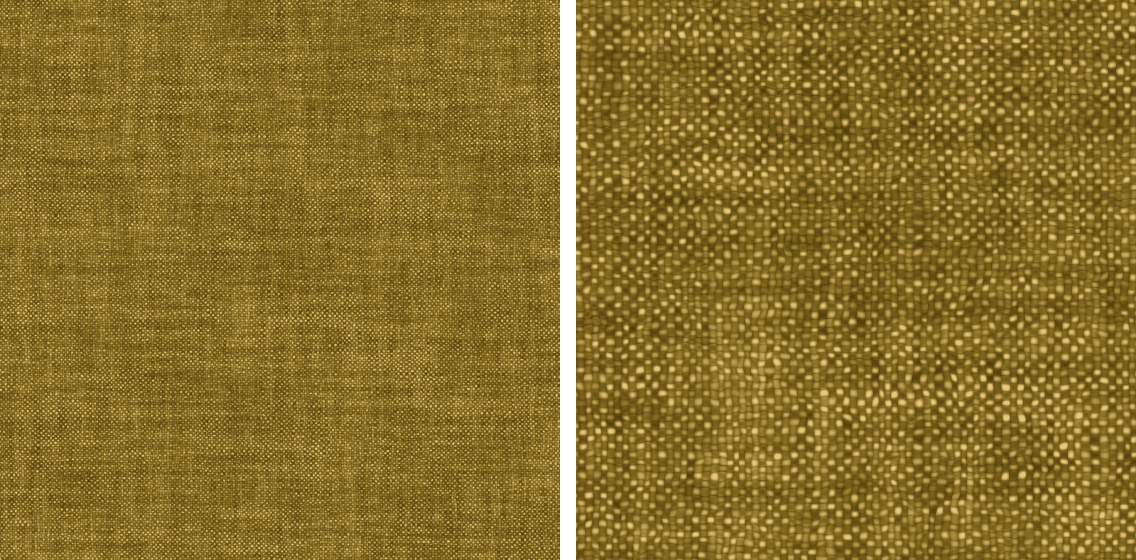
Left, the full canvas; right, a detail of the centre.
A WebGL 1 fragment shader for this texture:

```glsl
precision highp float;
// Ochre linen cloth: a fine plain weave with uneven threads and faint streaks.

uniform vec2 u_resolution;

const vec3 SHADOW_COLOR = vec3(0.33, 0.245, 0.045);
const vec3 CLOTH_COLOR = vec3(0.52, 0.42, 0.13);
const vec3 LIGHT_COLOR = vec3(0.82, 0.70, 0.41);

const float THREADS = 228.0;          // threads across the canvas
const float DRIFT = 1.0;              // slow sideways drift, in threads
const float JITTER = 0.5;             // unevenness of single crossings, in threads
const float BASE_TONE = 0.50;
const float RELIEF = 0.48;            // dark gaps between threads
const float WEFT_LIFT = 0.30;         // how much weft outshines warp
const float KNOT_VARIATION = 0.42;    // between single crossings
const float THREAD_VARIATION = 0.32;  // along and between threads
const float STREAK_STRENGTH = 0.20;
const float PATCH_STRENGTH = 0.06;
const float FIBRE_STRENGTH = 0.22;
const int SAMPLES = 3;                // antialiasing samples per axis
const float PI = 3.14159265;

float hash(vec2 p) {
  return fract(sin(dot(p, vec2(127.1, 311.7))) * 43758.5453);
}

float noise(vec2 p) {
  vec2 i = floor(p);
  vec2 f = fract(p);
  f = f * f * (3.0 - 2.0 * f);
  float low = mix(hash(i), hash(i + vec2(1.0, 0.0)), f.x);
  float high = mix(hash(i + vec2(0.0, 1.0)), hash(i + vec2(1.0, 1.0)), f.x);
  return mix(low, high, f.y);
}

// Noise centred on zero
float variation(vec2 p) {
  return noise(p) - 0.5;
}

vec2 variation2(vec2 p) {
  return vec2(variation(p), variation(p + 151.0));
}

vec3 clothRamp(float tone) {
  tone = clamp(tone, 0.0, 1.15);
  vec3 lower = mix(SHADOW_COLOR, CLOTH_COLOR, min(tone * 2.0, 1.0));
  return mix(lower, LIGHT_COLOR, max(tone * 2.0 - 1.0, 0.0));
}

// Fine streaks both ways and broad soft patches
float clothUnevenness(vec2 uv) {
  float across = variation(uv * vec2(7.0, 115.0) + 17.0);
  float down = variation(uv * vec2(100.0, 8.0) + 43.0);
  float patches = variation(uv * vec2(9.0, 14.0) + 71.0);
  return STREAK_STRENGTH * (across + 0.7 * down) + PATCH_STRENGTH * patches;
}

float weaveTone(vec2 uv) {
  // Threads drift slowly and swell at single crossings
  vec2 drift = vec2(variation(uv * vec2(38.0, 15.0)),
                    variation(uv * vec2(15.0, 38.0) + 29.0));
  vec2 grid = uv * THREADS + DRIFT * drift;
  grid += JITTER * variation2(grid * 0.6 + 611.0);
  vec2 cell = floor(grid);
  vec2 local = fract(grid) - 0.5;

  // Weft and warp take turns on top, each crossing a rounded oval
  float weftOnTop = mod(cell.x + cell.y, 2.0);
  vec2 alongAcross = mix(local.yx, local.xy, weftOnTop);
  float bulge = 1.0 - dot(alongAcross * alongAcross, vec2(1.4, 3.2));
  float dome = cos(PI * local.x) * cos(PI * local.y);
  float checker = dome * (2.0 * weftOnTop - 1.0);

  // Each thread changes tone along its length
  float warp = variation(vec2(cell.x, uv.y * 36.0));
  float weft = variation(vec2(uv.x * 32.0 + 300.0, cell.y));
  float threadTone = mix(warp, weft, weftOnTop);

  float knot = hash(cell + 500.0) - 0.5;
  float fibre = variation(grid * vec2(1.5, 1.8) + 900.0);
  float lift = WEFT_LIFT * (0.6 + 0.8 * noise(uv * 16.0 + 90.0));

  return BASE_TONE
    + RELIEF * (bulge - 0.62)
    + lift * checker
    + KNOT_VARIATION * knot * dome
    + THREAD_VARIATION * threadTone
    + FIBRE_STRENGTH * fibre
    + clothUnevenness(uv);
}

void main() {
  float canvasSize = min(u_resolution.x, u_resolution.y);
  vec3 color = vec3(0.0);
  for (int y = 0; y < SAMPLES; y++) {
    for (int x = 0; x < SAMPLES; x++) {
      vec2 offset = (vec2(float(x), float(y)) + 0.5) / float(SAMPLES) - 0.5;
      color += clothRamp(weaveTone((gl_FragCoord.xy + offset) / canvasSize));
    }
  }
  gl_FragColor = vec4(color / float(SAMPLES * SAMPLES), 1.0);
}
```
